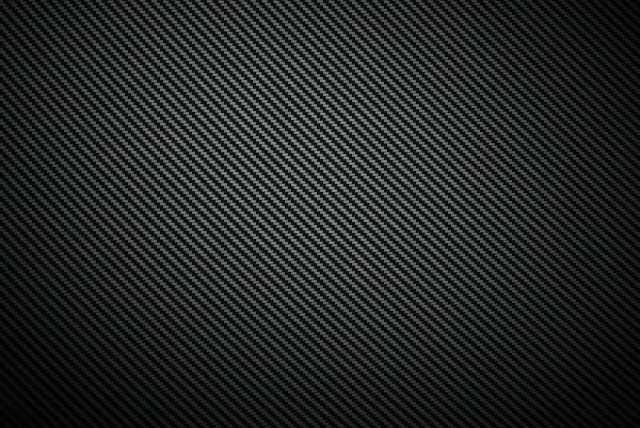
Reproduce this texture procedurally as a Shadertoy shader.

```glsl
#define REPEATS vec2(55.0, 39.0)       // twill repeats across and down
#define THREADS 4.0                    // threads in one repeat
#define FAN 6.0                        // change of row density from left to right
#define WEFT_COLOR vec3(0.520, 0.550, 0.536)
#define WARP_COLOR vec3(0.078, 0.081, 0.080)
#define SHADOW_COLOR vec3(0.010, 0.011, 0.011)
#define LIGHT_CENTER vec2(0.47, 0.63)
#define LIGHT_RADIUS vec2(0.46, 0.55)
#define LIGHT_TILT 1.2
#define WEAR 0.14
#define SAMPLES 3

float hash(vec2 p) {
    p = fract(p * vec2(0.1031, 0.1137));
    p += dot(p, p.yx + 33.33);
    return fract((p.x + p.y) * p.x * 97.3);
}

// Rounded thread profile: 0 at the edges, 1 along the middle
float bulge(float t) {
    return sqrt(max(4.0 * t * (1.0 - t), 0.0));
}

// Two-over, two-under twill with bands that descend to the right
vec3 twill(vec2 uv) {
    vec2 c = uv - 0.5;
    vec2 p = (uv * REPEATS + vec2(0.0, FAN * c.x * c.y)) * THREADS;
    vec2 cell = floor(p);
    vec2 local = fract(p);
    float phase = mod(cell.x + cell.y, THREADS);
    bool weftOnTop = phase < 2.0;

    // Coordinates along and across the visible float
    float along = weftOnTop ? (phase + local.x) * 0.5
                            : (phase - 2.0 + local.y) * 0.5;
    float across = weftOnTop ? local.y : local.x;
    float relief = mix(0.5, 1.0, bulge(across)) * mix(0.72, 1.0, bulge(along));

    // Uneven floats and fine fibres
    vec2 floatId = weftOnTop ? vec2(cell.x - phase, cell.y)
                             : vec2(cell.x, cell.y - phase + 2.0);
    float fibres = sin(across * 19.0 + 2.0 * sin(along * 3.0 + floatId.x));
    float wear = 1.0 + WEAR * (hash(floatId + 7.0) - 0.5) + 0.04 * fibres;

    vec3 thread = weftOnTop ? WEFT_COLOR : WARP_COLOR;
    return mix(SHADOW_COLOR, thread * wear, relief);
}

// Soft tilted pool of light that fades toward the corners
float lighting(vec2 uv) {
    vec2 d = uv - LIGHT_CENTER;
    vec2 q = d / LIGHT_RADIUS;
    return exp(-pow(dot(q, q), 1.15) - LIGHT_TILT * d.x * d.y);
}

void mainImage(out vec4 fragColor, in vec2 fragCoord) {
    // Supersample the fine weave
    vec3 cloth = vec3(0.0);
    for (int j = 0; j < SAMPLES; j++) {
        for (int i = 0; i < SAMPLES; i++) {
            vec2 offset = (vec2(i, j) + 0.5) / float(SAMPLES) - 0.5;
            cloth += twill((fragCoord + offset) / iResolution.xy);
        }
    }
    cloth /= float(SAMPLES * SAMPLES);

    vec2 uv = fragCoord / iResolution.xy;
    fragColor = vec4(cloth * lighting(uv) + 0.006, 1.0);
}
```
